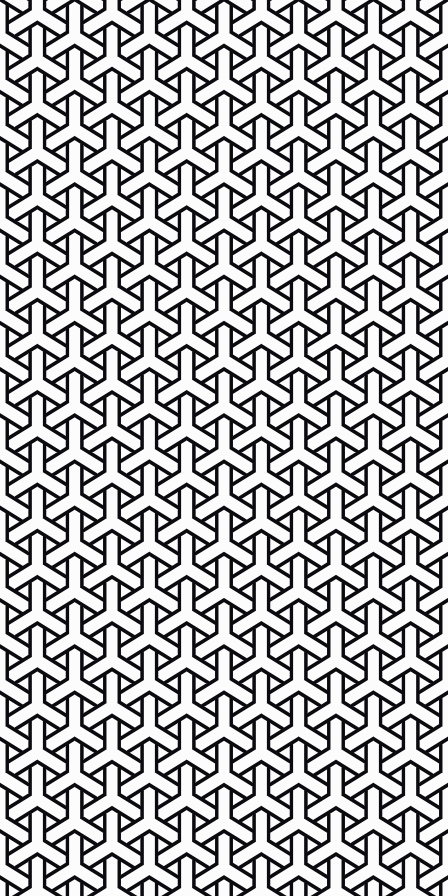
Give the GLSL for this pattern, as a Shadertoy shader.

```glsl
// Interlocking three-armed weave: white tripods outlined in black on a triangular lattice.
#define COLUMNS 12.0      // lattice columns across the canvas
#define ROW_PITCH 1.2375  // vertical repeat, in column widths
#define ROW_SHIFT 0.12    // vertical phase, in column widths
#define ARM_HALF 0.194    // arm axis to the middle of its outline
#define LINE_WIDTH 0.092  // outline thickness, in column widths
#define PAPER vec3(0.99, 0.99, 0.99)
#define INK vec3(0.04, 0.04, 0.06)

const float EDGE = 1.1547005;      // lattice edge for unit column spacing
const float COT60 = 0.5773503;
const float THIRD_TURN = 2.0943951;

// Signed distance to the two outlines of the arms running along one direction.
float armOutline(vec2 p, vec2 dir) {
    float u = dot(p, vec2(dir.y, -dir.x));
    float lane = floor(u + 0.5);
    float across = abs(u - lane);
    float along = mod(dot(p, dir) + 0.5 * EDGE * lane, EDGE);

    // Mitre at the arm's own hub, then stop at the next tripod's outline.
    float start = COT60 * across;
    float stop = EDGE * (1.0 - ARM_HALF) - COT60 * across;
    if (along < start || along > stop) return 1.0;
    return abs(across - ARM_HALF) - 0.5 * LINE_WIDTH;
}

void mainImage(out vec4 fragColor, in vec2 fragCoord) {
    // Column units, with the row pitch mapped to an even triangular lattice.
    float pixel = COLUMNS / iResolution.x;
    vec2 p = (fragCoord - 0.5 * iResolution.xy) * pixel;
    p.y = (p.y + ROW_SHIFT) * EDGE / ROW_PITCH;

    // Three arm directions: up, lower left, lower right.
    float dist = 1.0;
    for (int i = 0; i < 3; i++) {
        float angle = THIRD_TURN * (float(i) + 0.75);
        dist = min(dist, armOutline(p, vec2(cos(angle), sin(angle))));
    }

    float ink = 1.0 - smoothstep(-0.6 * pixel, 0.6 * pixel, dist);
    fragColor = vec4(mix(PAPER, INK, ink), 1.0);
}
```
